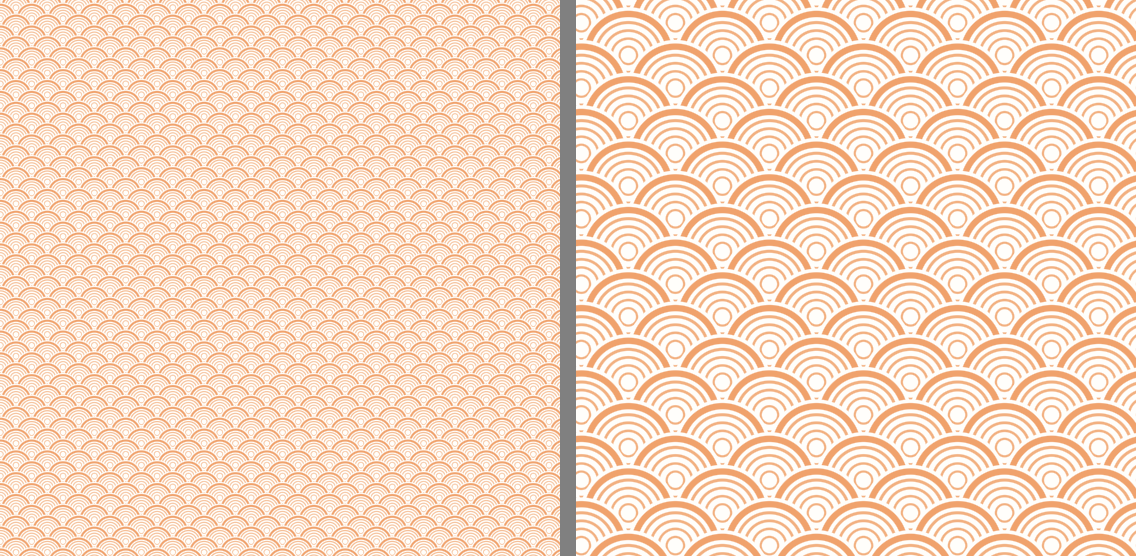
Left: the whole. Right: its middle third, enlarged.
Give the GLSL for this pattern, as a Shadertoy shader.

```glsl
// Overlapping wave scales: staggered rows of white discs, each with a thick
// orange rim and four finer, paler arcs inside. Rows are painted from the
// top down so that every lower row covers the feet of the one above.

const float ROW_PITCH = 0.3472;   // in scale widths

// Box-filtered coverage of the inside of a circle
float discCoverage(float dist, float radius, float soft) {
    return clamp((radius - dist) / soft + 0.5, 0.0, 1.0);
}

// Exact difference of two discs, so hairlines fade instead of swelling
float ringCoverage(float dist, float radius, float width, float soft) {
    return discCoverage(dist, radius + 0.5 * width, soft)
         - discCoverage(dist, radius - 0.5 * width, soft);
}

vec3 paintScale(vec3 behind, float dist, float soft) {
    vec3 paper = vec3(1.0, 0.995, 0.985);
    vec3 rimInk = vec3(0.942, 0.635, 0.425);
    vec3 arcInk = vec3(0.950, 0.690, 0.500);

    // Opaque disc with a white margin outside the rim
    vec3 color = mix(behind, paper, discCoverage(dist, 0.512, soft));
    color = mix(color, rimInk, ringCoverage(dist, 0.440, 0.067, soft));

    // Fine arcs, thinning toward the centre
    for (int i = 0; i < 4; i++) {
        float n = float(i);
        float arc = ringCoverage(dist, 0.349 - 0.0855 * n, 0.032 - 0.003 * n, soft);
        color = mix(color, arcInk, arc);
    }
    return color;
}

void mainImage(out vec4 fragColor, in vec2 fragCoord) {
    // One unit is the width of a scale
    vec2 p = fragCoord / iResolution.xy * vec2(17.86, 17.72);
    float soft = 1.25 * 17.86 / iResolution.x;

    float nearestRow = floor(p.y / ROW_PITCH - 0.33);
    vec3 color = vec3(1.0, 0.995, 0.985);

    // Back to front: upper rows first
    for (int i = 3; i >= -2; i--) {
        float row = nearestRow + float(i);
        float stagger = 0.5 * mod(row, 2.0);
        vec2 fromCentre = vec2(fract(p.x - 0.01 + stagger) - 0.5,
                               p.y - (row + 0.33) * ROW_PITCH);
        color = paintScale(color, length(fromCentre), soft);
    }
    fragColor = vec4(color, 1.0);
}
```
